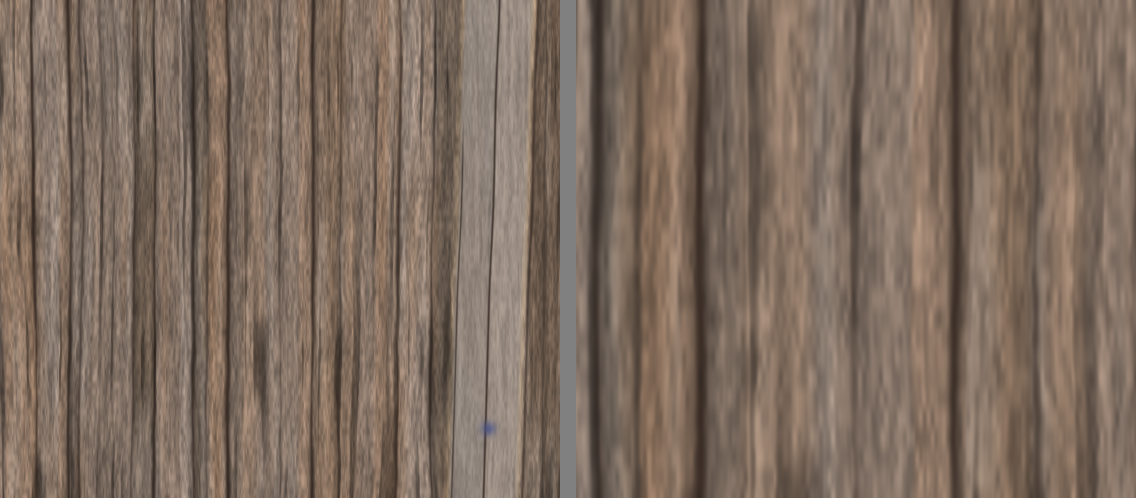
Left, the full canvas; right, a detail of the centre.
Write a WebGL 1 fragment shader that draws this texture.

```glsl
precision highp float;
uniform vec2 u_resolution;

float hash(vec2 p) {
  vec3 q = fract(vec3(p.xyx) * 0.1031);
  q += dot(q, q.yzx + 33.33);
  return fract((q.x + q.y) * q.z);
}

float noise(vec2 p) {
  vec2 i = floor(p), f = fract(p);
  f = f * f * (3.0 - 2.0 * f);
  return mix(mix(hash(i), hash(i + vec2(1.0, 0.0)), f.x),
             mix(hash(i + vec2(0.0, 1.0)), hash(i + vec2(1.0, 1.0)), f.x), f.y);
}

// Jittered position of the seam to the left of a strip
float seam(float id) {
  return id + 0.75 * hash(vec2(id, 3.7));
}

// Weathered colour of one strip: grey, brown, tan or dark
vec3 stripColor(float id) {
  vec3 brown = vec3(0.49, 0.42, 0.37);
  vec3 grey = vec3(0.57, 0.51, 0.47);
  vec3 tanWood = vec3(0.55, 0.45, 0.375);
  vec3 dark = vec3(0.37, 0.32, 0.275);
  vec3 c = mix(brown, grey, hash(vec2(id, 11.0)));
  c = mix(c, tanWood, 0.8 * smoothstep(0.45, 0.85, hash(vec2(id, 23.0))));
  return mix(c, dark, 0.75 * smoothstep(0.84, 0.94, hash(vec2(id, 41.0))));
}

float line(float d, float halfWidth) {
  return exp(-d * d / (halfWidth * halfWidth));
}

void main() {
  vec2 p = gl_FragCoord.xy / u_resolution.y;

  // Gentle wander of the wood along its length
  float x = p.x - 0.012 * (p.y - 0.5) * smoothstep(0.4, 0.7, p.x);
  x += 0.014 * (noise(vec2(p.x * 5.0, p.y * 1.6)) - 0.5);
  x += 0.006 * (noise(vec2(p.x * 14.0, p.y * 6.0 + 9.0)) - 0.5);
  x += 0.0025 * (noise(vec2(p.x * 30.0, p.y * 16.0)) - 0.5);

  // Strips: narrow on the left, broad on the right
  float density = x < 0.64 ? 31.0 : 16.0;
  float q = 31.0 * min(x, 0.64) + 16.0 * max(x - 0.64, 0.0);
  float id = floor(q);
  id -= step(q, seam(id));
  float across = q - seam(id);
  vec3 color = mix(stripColor(id - 1.0), stripColor(id), smoothstep(0.0, 0.12, across));

  // Dark cracks and soft shadows along the seams
  float crack = 0.0, shade = 0.0;
  for (int k = 0; k < 2; k++) {
    float e = id + float(k);
    float d = (q - seam(e)) / density;
    float wear = noise(vec2(e * 7.3, p.y * 4.0));
    float depth = smoothstep(0.1, 0.85, hash(vec2(e, 57.0))) * (0.45 + 0.55 * wear);
    crack = max(crack, depth * line(d, 0.002 + 0.0028 * wear * depth));
    shade = max(shade, depth * line(d, 0.008));
  }

  // Pale slanted boards near the right side, with a dark board beyond
  float s = p.x - 0.03 * p.y + 0.004 * (noise(vec2(2.0, p.y * 5.0)) - 0.5);
  float pale = smoothstep(0.897, 0.907, s) * (1.0 - smoothstep(1.040, 1.045, s));
  float beyond = smoothstep(1.043, 1.050, s);
  vec3 paleWood = mix(vec3(0.57, 0.53, 0.50), vec3(0.61, 0.56, 0.52), smoothstep(0.969, 0.975, s));
  color = mix(color, paleWood, 0.92 * pale);
  color = mix(color, vec3(0.38, 0.32, 0.27), 0.75 * beyond);
  crack *= 1.0 - 0.95 * pale;
  shade *= 1.0 - 0.9 * pale;
  crack = max(crack, 0.85 * line(s - 0.972, 0.0025));
  crack = max(crack, 0.7 * line(s - 0.908, 0.002) * (1.0 - smoothstep(0.65, 0.8, p.y)));
  crack = max(crack, 0.6 * line(s - 1.050, 0.003));
  float rim = 0.6 * line(s - 1.041, 0.004) + 0.45 * line(s - 0.899, 0.005);
  color = mix(color, vec3(0.68, 0.58, 0.46), rim);

  // Long narrow streaks of grey, rust and dark wood
  float calm = 1.0 - 0.7 * pale;
  float silver = noise(vec2(x * 70.0, p.y * 2.4));
  float rust = noise(vec2(x * 48.0 + 70.0, p.y * 2.0));
  float thin = noise(vec2(x * 130.0 + 30.0, p.y * 5.0));
  float dark = noise(vec2(x * 115.0 + 12.0, p.y * 3.6));
  color = mix(color, vec3(0.61, 0.56, 0.52), 0.42 * calm * smoothstep(0.5, 0.9, silver));
  color = mix(color, vec3(0.54, 0.42, 0.32), 0.32 * calm * smoothstep(0.6, 0.9, rust));
  color *= 1.0 + 0.22 * calm * (thin - 0.5);
  color *= 1.0 - 0.36 * calm * smoothstep(0.7, 0.95, dark);

  // Short fine fibres
  float fibre = noise(vec2(x * 210.0, p.y * 24.0)) - 0.5;
  float hair = noise(vec2(x * 360.0 + 5.0, p.y * 75.0)) - 0.5;
  color *= 1.0 + (0.27 * fibre + 0.25 * hair) * (1.0 - 0.5 * pale);

  color *= 1.0 - 0.24 * shade;
  color = mix(color, vec3(0.17, 0.13, 0.11), 0.88 * crack);

  // Small blue stain
  float stain = line(length(p - vec2(0.981, 0.139)), 0.014);
  color = mix(color, vec3(0.27, 0.31, 0.53), 0.75 * stain);

  gl_FragColor = vec4(clamp(color * 1.02, 0.0, 1.0), 1.0);
}
```
